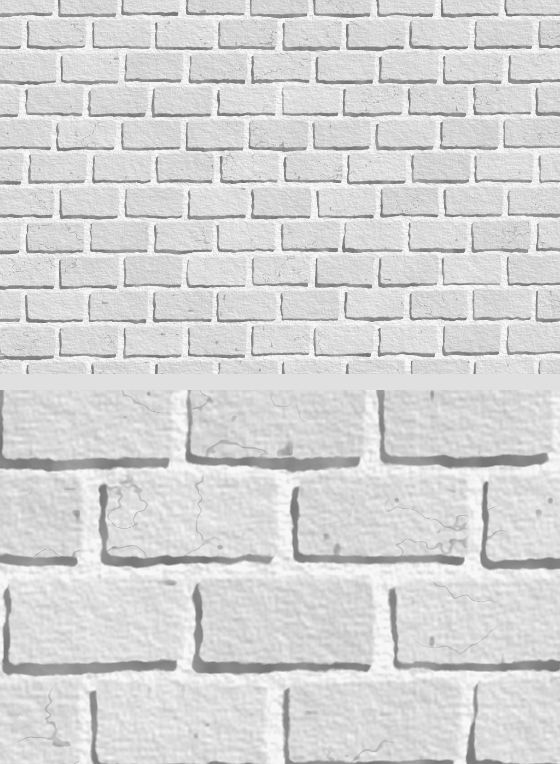
Top, the full canvas; bottom, a detail of the centre.
This texture is drawn by a Shadertoy shader. Its source:

```glsl
#define PITCH vec2(0.1707, 0.0914)
#define JOINT vec2(0.0165, 0.0150)
#define FIRST_JOINT vec2(0.070, 0.044)
#define CORNER 0.006
#define WOBBLE 0.0050
#define CAST vec2(0.0055, 0.0088)
#define FACE_TONE 0.853
#define MORTAR_TONE 0.935
#define SHADOW_TONE 0.50
#define RELIEF 0.17

float hash(vec2 p) {
    vec3 q = fract(vec3(p.xyx) * 0.1031);
    q += dot(q, q.yzx + 33.33);
    return fract((q.x + q.y) * q.z);
}

float noise(vec2 p) {
    vec2 i = floor(p), f = fract(p);
    f = f * f * (3.0 - 2.0 * f);
    return mix(mix(hash(i), hash(i + vec2(1, 0)), f.x),
               mix(hash(i + vec2(0, 1)), hash(i + vec2(1, 1)), f.x), f.y);
}

float fbm(vec2 p) {
    float sum = 0.0, amp = 0.5;
    for (int i = 0; i < 4; i++) {
        sum += amp * noise(p);
        p = mat2(1.6, 1.2, -1.2, 1.6) * p + 7.3;
        amp *= 0.5;
    }
    return sum;
}

// Signed distance to the nearest brick; id holds its column and row
float brick(vec2 p, out vec2 id) {
    // Courses bow and tilt slightly, edges are ragged
    float down = 1.0 - p.y;
    down += 0.009 * sin(3.14159 * down) + 0.005 * down * p.x;
    vec2 rough = vec2(fbm(p * 65.0 + 40.0), fbm(p * 65.0 + 90.0)) - 0.47;
    vec2 drift = vec2(noise(p * 14.0 + 20.0), noise(p * 14.0 + 60.0)) - 0.5;
    vec2 wobble = WOBBLE * (rough * 1.4 + drift * 0.7);

    float course = (down - FIRST_JOINT.y + wobble.y) / PITCH.y;
    float row = floor(course);
    float shift = FIRST_JOINT.x + 0.5 * PITCH.x * mod(row, 2.0)
                + 0.012 * (hash(vec2(row, 17.0) + 50.0) - 0.5);
    float column = (p.x - shift + wobble.x) / PITCH.x;
    id = vec2(floor(column), row) + 50.0;

    // Rounded box with small changes in place and size
    vec2 local = (vec2(fract(column), 1.0 - fract(course)) - 0.5) * PITCH;
    local += 0.004 * (vec2(hash(id), hash(id + 31.0)) - 0.5);
    vec2 size = 0.5 * (PITCH - JOINT) + 0.002 * (hash(id + 73.0) - 0.5);
    vec2 d = abs(local) - size + CORNER;
    return length(max(d, 0.0)) + min(max(d.x, d.y), 0.0) - CORNER;
}

// Height of the painted surface: lumps, brush strokes and grit
float surface(vec2 p) {
    return fbm(p * 75.0) + 0.35 * noise(p * vec2(90.0, 260.0))
         + 0.35 * noise(p * 310.0);
}

void mainImage(out vec4 fragColor, in vec2 fragCoord) {
    vec2 p = fragCoord / iResolution.y;
    float soft = 0.0009 + 0.5 / iResolution.y;
    vec2 id, other;

    float dist = brick(p, id);
    float face = 1.0 - smoothstep(-soft, soft, dist);

    // Light from the upper right
    float slope = surface(p) - surface(p + vec2(0.0022, 0.0028));
    float faceTone = FACE_TONE + 0.035 * (hash(id + 11.0) - 0.5)
                   + 0.05 * (fbm(p * 16.0) - 0.47) + RELIEF * slope;
    float mortarTone = MORTAR_TONE + 0.10 * (fbm(p * 45.0 + 9.0) - 0.47)
                     + 1.3 * RELIEF * slope;

    // Scratches and pits on some faces
    float vein = abs(fbm(p * vec2(17.0, 24.0) + 5.0) - 0.48);
    float worn = smoothstep(0.60, 0.80, noise(p * 11.0 + 33.0));
    faceTone -= 0.13 * worn * (1.0 - smoothstep(0.002, 0.014, vein));
    faceTone -= 0.20 * smoothstep(0.86, 0.97, noise(p * 95.0 + 3.0))
                     * smoothstep(0.60, 0.80, noise(p * 28.0));

    // Bright paint on the upper and right rims
    float rim = smoothstep(-0.0025, 0.0025, brick(p + CAST * 0.45, other));
    faceTone = mix(faceTone, 0.935 + RELIEF * slope, 0.8 * rim);

    // Shadow cast below and to the left, uneven in depth
    float depth = 0.55 + 0.85 * noise(p * vec2(13.0, 21.0) + 70.0);
    float under = brick(p + CAST * depth, other);
    float shadow = 1.0 - smoothstep(-0.0018, 0.0012, under);
    shadow *= 0.70 + 0.45 * noise(p * 30.0 + 15.0);
    float shadeTone = SHADOW_TONE + 0.16 * (fbm(p * 60.0) - 0.47);
    mortarTone = mix(mortarTone, shadeTone, clamp(shadow, 0.0, 1.0));

    float tone = mix(mortarTone, faceTone, face);
    fragColor = vec4(vec3(clamp(tone, 0.40, 0.97)), 1.0);
}
```
